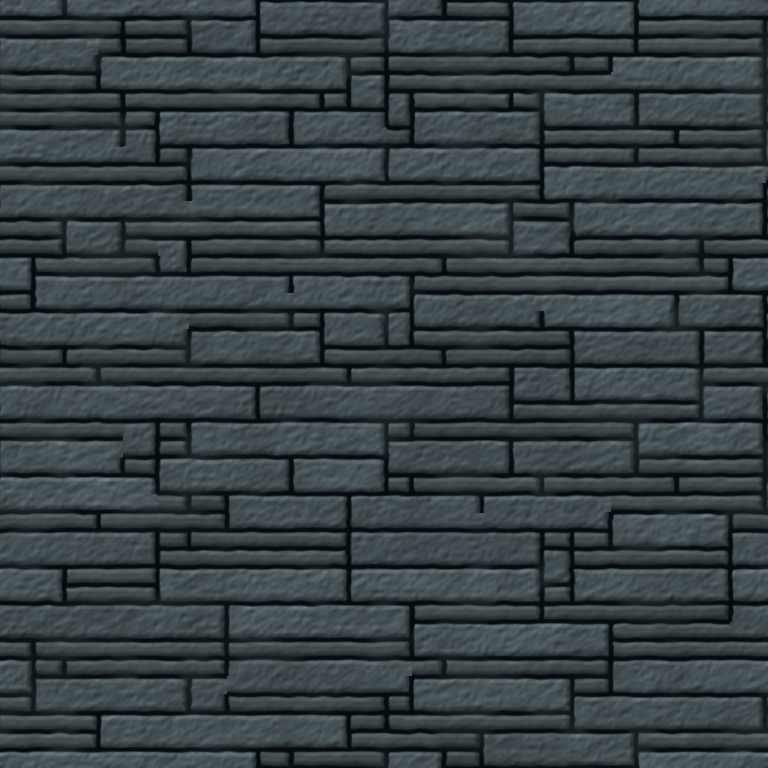
Give the GLSL for this texture, as a WebGL 1 fragment shader.

```glsl
precision highp float;
// Dry-stacked slate ledge wall: 42 thin rows where thick stones span two rows.
// Every row is cut into long segments with a random priority; where a segment
// outranks the rows above and below, it grows into a thick stone.

uniform vec2 u_resolution;

const float ROWS = 42.0;         // thin courses down the canvas
const float COLS = 24.0;         // possible joint positions across
const float JOINT_JITTER = 0.34; // shift of joints, in columns
const float THICK_MIN = 0.35;    // priority needed to become thick
const float WORN_JOINTS = 0.08;  // share of upright joints closed up
const float GAP = 0.05;          // half width of the darkest line, in rows
const float BEVEL = 0.15;        // soft edge beyond the gap, in rows
const float CORNER = 0.23;       // corner rounding, in rows
const float FAINT = 0.40;        // how far some joints fill with dust
const float WOBBLE = 0.0022;     // unevenness of the edges
const float GRAIN = 64.0;        // lattice period of the rough face
const float PATCHES = 24.0;      // lattice period of the dust and stains
const float RELIEF = 0.25;       // strength of the chiselled relief
const float TONE_SPREAD = 0.09;  // brightness change between stones

const vec3 JOINT_COLOR = vec3(0.020, 0.045, 0.055);
const vec3 THICK_COLOR = vec3(0.268, 0.311, 0.326);
const vec3 THIN_COLOR  = vec3(0.244, 0.281, 0.288);
const vec3 RIM_LIGHT   = vec3(0.085, 0.090, 0.094);

float hash(vec2 p) {
  vec3 q = fract(p.xyx * 0.1031);
  q += dot(q, q.yzx + 33.33);
  return fract((q.x + q.y) * q.z);
}

// Value noise that wraps after a whole number of cells
float noise(vec2 p, float period) {
  vec2 i = floor(p), f = p - i;
  f = f * f * (3.0 - 2.0 * f);
  vec2 a = mod(i, period), b = mod(i + 1.0, period);
  return mix(mix(hash(a), hash(vec2(b.x, a.y)), f.x),
             mix(hash(vec2(a.x, b.y)), hash(b), f.x), f.y);
}

// Height of the rough face: slanted chips plus finer grain
float faceHeight(vec2 p) {
  return 0.6 * noise(GRAIN * vec2(p.x + p.y, 2.0 * p.y - p.x), GRAIN)
       + 0.4 * noise(GRAIN * vec2(3.0 * p.x - p.y, 3.0 * p.y), GRAIN);
}

// Horizontal position of a joint line
float jointX(float i) {
  return (i + JOINT_JITTER * (hash(vec2(mod(i, COLS), 91.0)) - 0.5)) / COLS;
}

// Segment of a row, 4, 6 or 8 columns long
float segment(float col, float row) {
  row = mod(row, ROWS);
  float span = 4.0 + 2.0 * floor(3.0 * hash(vec2(row, 7.0)));
  float shift = floor(COLS * hash(vec2(row, 23.0)));
  return floor(mod(col + shift, COLS) / span);
}

float priority(float col, float row) {
  return hash(vec2(segment(col, row) + 61.0, mod(row, ROWS)));
}

bool startsThick(float col, float row) {
  float here = priority(col, row);
  return here > THICK_MIN && here > priority(col, row - 1.0)
      && here > priority(col, row + 1.0);
}

// Stone in a cell: segment, lowest row, height in rows
vec3 stoneAt(float col, float row) {
  float start = startsThick(col, row - 1.0) ? row - 1.0 : row;
  float tall = (start < row || startsThick(col, row)) ? 2.0 : 1.0;
  return vec3(segment(col, start), start, tall);
}

// Distance to an upright joint; far away where the stones have merged
float sideJoint(vec3 stone, vec3 beside, float i, float row, float dist) {
  bool worn = hash(vec2(mod(i, COLS) + 130.0, mod(row, ROWS))) < WORN_JOINTS;
  return worn || distance(stone, beside) < 0.5 ? 9.0 : dist;
}

void main() {
  vec2 uv = gl_FragCoord.xy / u_resolution;
  vec2 p = uv + WOBBLE * (vec2(noise(uv * GRAIN * 2.0, GRAIN * 2.0),
                               noise(uv.yx * GRAIN, GRAIN)) - 0.5);

  // Cell and the stone that fills it
  float row = floor(p.y * ROWS), col = floor(p.x * COLS);
  if (p.x < jointX(col)) col -= 1.0;
  else if (p.x >= jointX(col + 1.0)) col += 1.0;
  vec3 stone = stoneAt(col, row);

  // Distances to the stone's sides, in rows
  float left = sideJoint(stone, stoneAt(col - 1.0, row), col, row,
                         (p.x - jointX(col)) * ROWS);
  float right = sideJoint(stone, stoneAt(col + 1.0, row), col + 1.0, row,
                          (jointX(col + 1.0) - p.x) * ROWS);
  float below = p.y * ROWS - stone.y;
  float above = stone.y + stone.z - p.y * ROWS;
  vec2 inset = vec2(min(left, right), min(below, above));
  float edge = CORNER - length(max(CORNER - inset, 0.0));

  // Face: tone of the stone, stains and chiselled relief lit from upper left
  vec3 base = stone.z > 1.5 ? THICK_COLOR : THIN_COLOR;
  base *= 1.0 + TONE_SPREAD
        * (hash(vec2(stone.x + 17.0, mod(stone.y, ROWS) + 200.0)) - 0.5);
  float chips = faceHeight(uv) - faceHeight(uv + vec2(-0.0025, 0.0035));
  float stain = noise(uv * PATCHES, PATCHES);
  vec3 color = base * (1.0 + RELIEF * chips * stone.z + 0.14 * (stain - 0.5));

  // Bright upper rim, broken in places, and shade at the foot and right side
  float rim = smoothstep(0.42, 0.26, above);
  color += RIM_LIGHT * rim * (0.5 + 0.6 * noise(uv * GRAIN, GRAIN));
  color *= 1.0 - 0.38 * smoothstep(0.48, 0.14, min(below, right));

  // Dark joints with a crisp bevel, partly filled with dust in places
  float dust = FAINT * smoothstep(0.5, 0.9, noise(uv.yx * PATCHES, PATCHES));
  vec3 joint = mix(JOINT_COLOR, base * 0.8, dust);
  float solid = smoothstep(GAP, GAP + BEVEL, edge);
  gl_FragColor = vec4(mix(joint, color, solid), 1.0);
}
```
